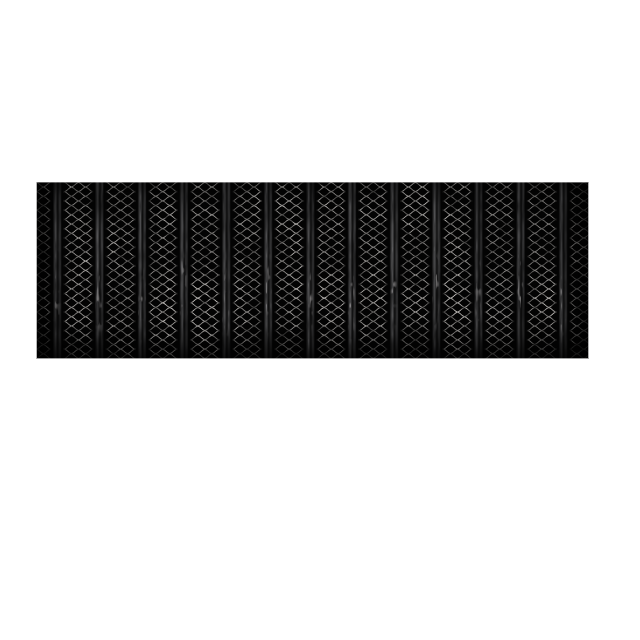
Write a Shadertoy shader that draws this texture.

```glsl
// A dark grille panel on white: thirteen worn upright bars over expanded metal mesh.

const vec2  PANEL_MIN = vec2(0.0573, 0.4400);
const vec2  PANEL_MAX = vec2(0.9193, 0.7150);
const float BAR_PITCH = 0.0658;
const float FIRST_BAR = 0.0898;       // centre of the leftmost bar
const float BAR_HALF  = 0.0074;
const float MESH_COLS = 3.0;          // diamonds per bar pitch
const float MESH_ROWS = 19.0;         // diamonds over the panel height
const float STRAND_HALF = 0.00082;
const float STRAND_BEND = 0.35;       // flattens strands where they meet
const float NOISE_WRAP = 256.0;       // lattice period of the noise

const vec3 WHITE  = vec3(1.0);
const vec3 BLACK  = vec3(0.012);
const vec3 STRAND = vec3(0.60, 0.59, 0.58);
const vec3 METAL  = vec3(0.25, 0.25, 0.255);
const vec3 GLINT  = vec3(0.54, 0.53, 0.53);

float hash(vec2 p) {
    p = mod(p, NOISE_WRAP);
    return fract(sin(dot(p, vec2(127.1, 311.7))) * 43758.5453);
}

float noise(vec2 p) {
    vec2 i = floor(p), f = fract(p);
    f = f * f * (3.0 - 2.0 * f);
    return mix(mix(hash(i), hash(i + vec2(1, 0)), f.x),
               mix(hash(i + vec2(0, 1)), hash(i + vec2(1, 1)), f.x), f.y);
}

// Smooth coverage of a shape with signed distance d
float cover(float d, float px) {
    return 1.0 - smoothstep(-0.6 * px, 0.6 * px, d);
}

// Soft bump around a centre
float bump(float x, float centre, float width) {
    float t = (x - centre) / width;
    return exp(-t * t);
}

// Distance to the nearest strand of the diamond mesh
float meshDistance(vec2 p) {
    vec2 cell = vec2(BAR_PITCH / MESH_COLS, (PANEL_MAX.y - PANEL_MIN.y) / MESH_ROWS);
    vec2 q = p / cell;
    q.x -= STRAND_BEND * sin(12.56637 * q.x) / 12.56637;
    vec2 diagonals = abs(fract(vec2(q.x + q.y, q.x - q.y)) - 0.5);
    return min(diagonals.x, diagonals.y) / length(1.0 / cell);
}

// Mesh seen between the bars, shaded next to them
vec3 meshColor(vec2 p, float barDist, float px) {
    float line = cover(meshDistance(p) - STRAND_HALF, px);
    float shade = smoothstep(0.0085, 0.0150, barDist);
    float wear = 0.45 + 0.75 * noise(p * vec2(150.0, 190.0));
    float patches = 0.65 + 0.5 * noise(p * vec2(18.0, 12.0) + 40.0);
    return BLACK + STRAND * line * shade * wear * patches;
}

// Bar: bright left ridge, dark seam, dimmer right ridge, vertical streaks
vec3 barColor(float across, float y, float id) {
    float t = across / BAR_HALF;
    float profile = 0.30 + 0.75 * bump(t, -0.38, 0.30) + 0.42 * bump(t, 0.55, 0.28);
    profile *= 1.0 - 0.35 * bump(t, 0.12, 0.14);
    profile *= 1.0 - 0.75 * smoothstep(0.72, 1.0, abs(t));
    float streak = noise(vec2(t * 3.0 + id * 9.0 + 10.0, y * 65.0));
    float stain = noise(vec2(id * 7.0 + 3.0, y * 22.0));
    vec3 col = METAL * profile * (0.50 + 0.45 * streak + 0.45 * stain);
    float scratch = smoothstep(0.60, 0.95, noise(vec2(t * 2.5 + id * 11.0 + 60.0, y * 90.0)));
    float glintZone = bump(y, 0.535 + 0.03 * (hash(vec2(id, 5.0)) - 0.5), 0.045);
    return col + GLINT * scratch * glintZone * bump(t, -0.1, 0.55) * 0.7;
}

// Light falls off toward the panel rim, most of all at the bottom
float panelLight(vec2 p) {
    vec2 low = p - PANEL_MIN, high = PANEL_MAX - p;
    float sides = smoothstep(-0.025, 0.06, min(low.x, high.x));
    float ends = smoothstep(-0.035, 0.07, low.y) * smoothstep(-0.08, 0.05, high.y);
    return sides * ends;
}

void mainImage(out vec4 fragColor, in vec2 fragCoord) {
    vec2 p = fragCoord / iResolution.xy;
    float px = 1.0 / min(iResolution.x, iResolution.y);

    // Nearest bar, with a slight shift of its own
    float id = floor((p.x - FIRST_BAR) / BAR_PITCH + 0.5);
    float shift = 0.0012 * (hash(vec2(id, 2.0)) - 0.5);
    float across = p.x - FIRST_BAR - id * BAR_PITCH - shift;

    // Mesh behind, bars in front
    vec3 col = meshColor(p - vec2(FIRST_BAR, PANEL_MIN.y), abs(across), px);
    col = mix(col, barColor(across, p.y, id), cover(abs(across) - BAR_HALF, px));
    col *= panelLight(p);

    // Crop to the panel on the white ground
    vec2 edge = max(PANEL_MIN - p, p - PANEL_MAX);
    col = mix(WHITE, col, cover(max(edge.x, edge.y), px));
    fragColor = vec4(col, 1.0);
}
```
